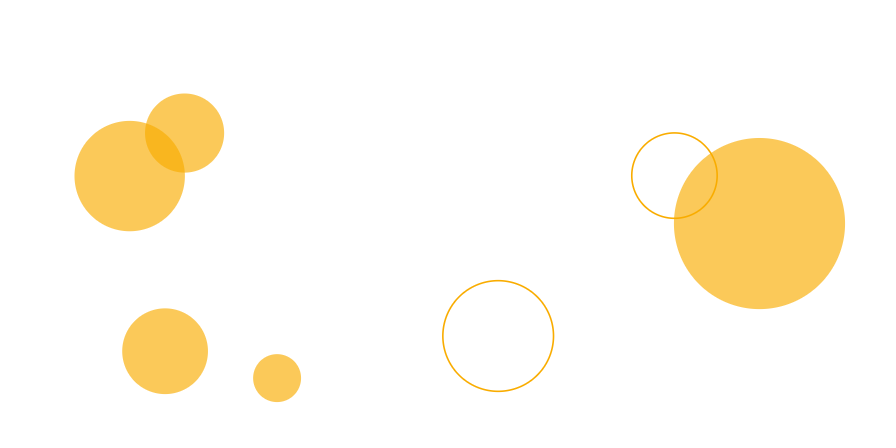
Write a Shadertoy shader that draws this background.

```glsl
const vec3 ORANGE = vec3(0.975, 0.675, 0.0);

// Coverage of a shape from its signed distance, one pixel soft
float coverage(float dist) {
    return clamp(0.5 - dist * iResolution.y, 0.0, 1.0);
}

float circle(vec2 p, vec2 center, float radius) {
    return length(p - center) - radius;
}

void addDisc(inout vec3 color, vec2 p, vec2 center, float radius) {
    color = mix(color, ORANGE, 0.65 * coverage(circle(p, center, radius)));
}

void addRing(inout vec3 color, vec2 p, vec2 center, float radius) {
    float dist = abs(circle(p, center, radius)) - 0.0018;
    color = mix(color, ORANGE, coverage(dist));
}

void mainImage(out vec4 fragColor, in vec2 fragCoord) {
    vec2 p = fragCoord / iResolution.y;
    vec3 color = vec3(1.0);

    // Translucent discs, darker where they overlap
    addDisc(color, p, vec2(0.2895, 0.607), 0.1232);
    addDisc(color, p, vec2(0.412, 0.703), 0.0883);
    addDisc(color, p, vec2(0.3685, 0.216), 0.0957);
    addDisc(color, p, vec2(0.6185, 0.156), 0.0535);
    addDisc(color, p, vec2(1.6953, 0.501), 0.191);

    // Thin outlines
    addRing(color, p, vec2(1.5055, 0.608), 0.0953);
    addRing(color, p, vec2(1.112, 0.25), 0.1235);

    fragColor = vec4(color, 1.0);
}
```
